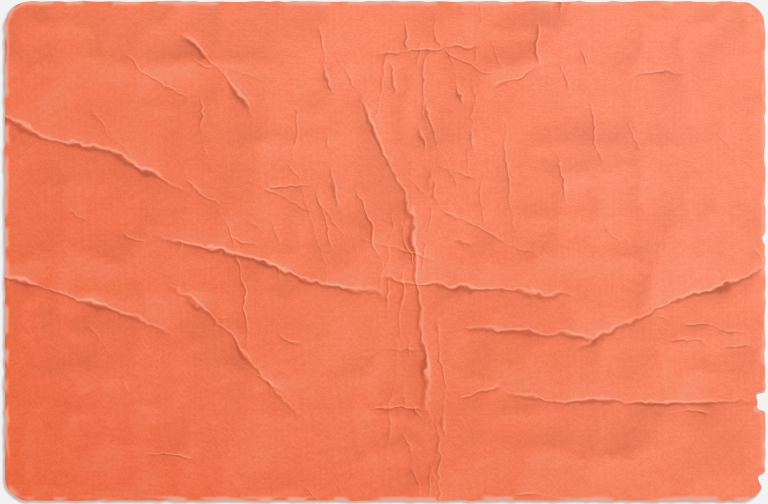
This texture is drawn by a Shadertoy shader. Its source:

```glsl
// A worn orange paper card with sharp folds, fine wrinkles and chipped edges on white.

const vec3 PAPER_DEEP  = vec3(0.938, 0.445, 0.300);
const vec3 PAPER_PALE  = vec3(1.0, 0.582, 0.457);
const vec3 CREASE_LIT  = vec3(0.97, 0.72, 0.63);
const vec3 CREASE_DARK = vec3(0.66, 0.30, 0.20);
const vec3 WORN_RIM    = vec3(0.95, 0.66, 0.57);
const vec3 BACKDROP    = vec3(0.95);
const vec3 DROP_SHADOW = vec3(0.76, 0.69, 0.67);

const float CORNER_RADIUS = 0.048;
const float FOLD_WIDTH    = 0.0031;
const float WRINKLE_WIDTH = 0.0019;
const float FOLD_REACH    = 0.027;
const float WRINKLE_REACH = 0.016;
const float GRAIN         = 0.056;
const float CRUMPLE       = 1.15;
const int   WRINKLES      = 84;

// Main folds: start and end, in units of the canvas height.
const int FOLDS = 11;
const vec4 FOLD_LINES[FOLDS] = vec4[FOLDS](
    vec4(-0.05, 0.78, 0.40, 0.61), vec4(0.30, 0.54, 0.80, 0.42),
    vec4(0.74, 0.46, 1.17, 0.41), vec4(1.11, 0.30, 1.60, 0.50),
    vec4(-0.05, 0.48, 0.36, 0.34), vec4(0.32, 0.45, 0.62, 0.16),
    vec4(0.72, 0.83, 0.83, 0.55), vec4(0.81, 0.64, 0.85, 0.15),
    vec4(0.96, 0.23, 1.54, 0.20), vec4(0.90, 0.34, 1.20, 0.33),
    vec4(0.36, 0.94, 0.50, 0.76));

float hash(vec2 p) {
    return fract(sin(dot(p, vec2(127.1, 311.7))) * 43758.545);
}

float noise(vec2 p) {
    vec2 cell = floor(p), f = fract(p);
    f = f * f * (3.0 - 2.0 * f);
    return mix(mix(hash(cell), hash(cell + vec2(1, 0)), f.x),
               mix(hash(cell + vec2(0, 1)), hash(cell + vec2(1, 1)), f.x), f.y);
}

vec2 wobble(vec2 p) {
    return vec2(noise(p), noise(p + 41.3)) - 0.5;
}

// Relief of one bowed crease: sharp lit ridge, dark line below, broad slopes.
float crease(vec2 p, vec2 a, vec2 b, float width, float bow, float broad, float reach) {
    float len = distance(a, b);
    vec2 dir = (b - a) / len;
    float along = dot(p - a, dir) / len;
    float side = dot(p - a, vec2(-dir.y, dir.x)) + bow * len * along * (1.0 - along);
    float taper = smoothstep(0.0, 0.15, along) * (1.0 - smoothstep(0.75, 1.0, along));
    float s = side / width;
    float ridge = exp(-s * s);
    float shade = exp(-0.6 * (s + 1.9) * (s + 1.9));
    float slope = (smoothstep(-1.0, 1.0, s) - 0.62) * exp(-abs(side) / reach);
    return taper * (ridge - 0.7 * shade + broad * slope);
}

float foldRelief(vec2 p) {
    float relief = 0.0;
    for (int i = 0; i < FOLDS; i++) {
        float id = float(i);
        float bow = 0.3 * (hash(vec2(id, 3.0)) - 0.5);
        float wear = noise(p * 21.0 + id * 7.0);
        float width = FOLD_WIDTH * (0.6 + 0.7 * wear);
        relief += (0.3 + 0.8 * wear)
                * crease(p, FOLD_LINES[i].xy, FOLD_LINES[i].zw, width, bow, 0.65, FOLD_REACH);
    }
    return relief;
}

// Wrinkles of three kinds: a cracked middle band, upright ones above, slanted ones.
float wrinkleRelief(vec2 p, float aspect) {
    float relief = 0.0;
    for (int i = 0; i < WRINKLES; i++) {
        float id = float(i);
        vec2 r = vec2(hash(vec2(id, 1.0)), hash(vec2(id, 2.0)));
        vec2 r2 = vec2(hash(vec2(id, 5.0)), hash(vec2(id, 6.0)));
        int kind = i % 4;
        vec2 start = vec2(r.x * aspect, r.y);
        float angle = -0.4 + 1.5 * (r2.x - 0.5);
        float len = mix(0.06, 0.26, r2.y);
        if (kind == 0) start.x = aspect * (0.54 + 0.07 * (r.x - 0.5));
        if (kind == 1) start = vec2(aspect * (0.2 + 0.6 * r.x), 0.6 + 0.5 * r.y);
        if (kind < 2) {
            angle = -1.5 + 0.4 * (r2.x - 0.5);
            len *= 1.4;
        }
        vec2 end = start + len * vec2(cos(angle), sin(angle));
        float strength = (0.3 + 0.4 * r2.x) * smoothstep(0.2, 0.8, noise(p * 26.0 + id));
        relief += strength * crease(p, start, end, WRINKLE_WIDTH, 0.4 * (r.y - 0.5),
                                    0.5, WRINKLE_REACH);
    }
    return relief;
}

// Faceted height of the crumpled sheet.
float crumpleHeight(vec2 p) {
    return abs(noise(p * 5.0) - 0.5) + 0.4 * abs(noise(p * 13.0 + 9.0) - 0.5);
}

// Signed distance to the card, slightly ragged, with chips on the short sides.
float cardDistance(vec2 p, float aspect) {
    vec2 middle = 0.5 * vec2(aspect, 1.0);
    vec2 q = abs(p - middle - vec2(0.002, 0.002)) - (middle - vec2(0.008, 0.005)) + CORNER_RADIUS;
    float box = length(max(q, 0.0)) + min(max(q.x, q.y), 0.0) - CORNER_RADIUS;
    float shortSides = smoothstep(0.42, 0.48, abs(p.x / aspect - 0.5));
    float chips = 0.016 * shortSides * smoothstep(0.83, 0.95, noise(p * 19.0 + 5.0));
    return box + chips + 0.003 * (noise(p * 60.0) - 0.5);
}

void mainImage(out vec4 fragColor, in vec2 fragCoord) {
    float pixel = 1.0 / iResolution.y;
    float aspect = iResolution.x * pixel;
    vec2 p = fragCoord * pixel;

    // Paper tone: pale at the upper right, with soft mottling and grain.
    float mottle = noise(p * 3.0) + 0.5 * noise(p * 9.0) - 0.75;
    float tone = -0.15 + 0.66 * p.x / aspect + 0.42 * p.y + 0.2 * mottle;
    vec3 paper = mix(PAPER_DEEP, PAPER_PALE, clamp(tone, -0.2, 1.0));
    float grain = 0.7 * noise(p * 310.0) + 0.3 * noise(p * vec2(70.0, 220.0)) - 0.5;
    paper += GRAIN * grain;

    // Creases follow jagged lines over faint facets.
    vec2 warped = p + 0.020 * wobble(p * 8.0) + 0.012 * wobble(p * 31.0) + 0.006 * wobble(p * 95.0);
    float facets = crumpleHeight(warped) - crumpleHeight(warped + vec2(-0.014, 0.02));
    float relief = foldRelief(warped) + wrinkleRelief(warped, aspect) + CRUMPLE * facets;
    paper = mix(paper, CREASE_LIT, 0.8 * clamp(relief, 0.0, 1.0));
    paper = mix(paper, CREASE_DARK, 0.7 * clamp(-relief, 0.0, 1.0));

    // Worn rim, then the card over its shadow.
    float edge = cardDistance(p, aspect);
    float rim = smoothstep(-0.011, -0.003, edge) * smoothstep(0.35, 0.65, noise(p * 34.0));
    paper = mix(paper, WORN_RIM, 0.85 * rim);
    float shadow = 1.0 - smoothstep(-0.003, 0.005, cardDistance(p + vec2(0.003, 0.004), aspect));
    vec3 ground = mix(BACKDROP, DROP_SHADOW, shadow);
    float cover = 1.0 - smoothstep(-0.7 * pixel, 0.7 * pixel, edge);
    fragColor = vec4(mix(ground, paper, cover), 1.0);
}
```
